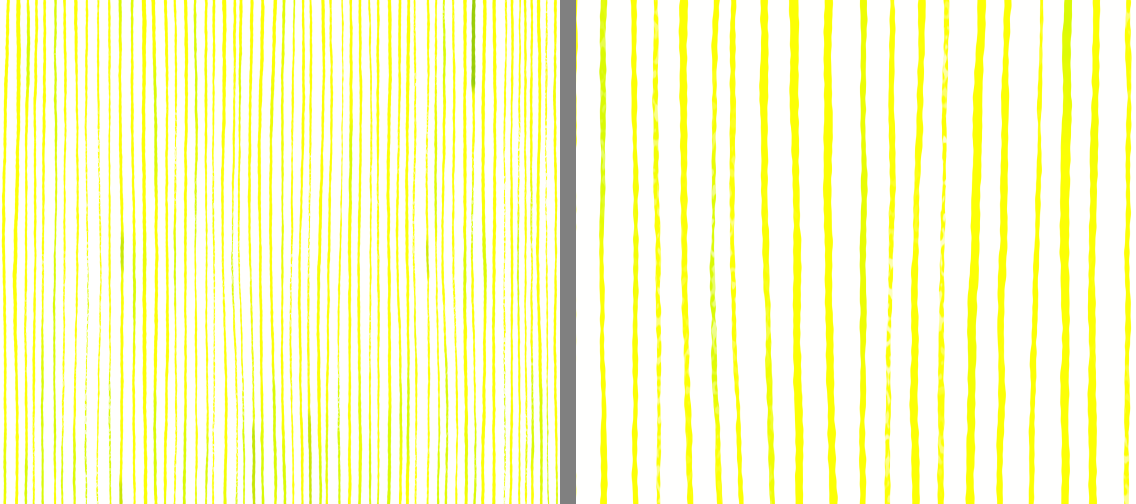
Left: the whole. Right: its middle third, enlarged.
Give the GLSL for this pattern, as a WebGL 1 fragment shader.

```glsl
precision highp float;
// Hand-painted vertical yellow stripes on white paper. Each numbered stripe
// gets a hashed position and width; gradient noise bends it, roughens its edges,
// wears thin strokes dry and tints them lime, with a few pools of green ink.

uniform vec2 u_resolution;

const float STRIPES = 58.0;
const vec3 PAPER = vec3(1.0, 1.0, 0.995);
const vec3 YELLOW = vec3(0.99, 1.0, 0.02);
const vec3 LIME = vec3(0.85, 0.98, 0.02);
const vec3 GREEN = vec3(0.58, 0.79, 0.03);

float hash(float n) {
  return fract(sin(n * 12.9898 + 4.137) * 43758.55);
}

vec2 gradient(vec2 cell) {
  float angle = 6.2832 * hash(dot(cell, vec2(1.37, 7.13)));
  return vec2(cos(angle), sin(angle));
}

// Gradient noise, roughly -0.7 to 0.7
float noise(vec2 p) {
  vec2 i = floor(p);
  vec2 f = fract(p);
  vec2 w = f * f * f * (f * (f * 6.0 - 15.0) + 10.0);
  float a = dot(gradient(i), f);
  float b = dot(gradient(i + vec2(1.0, 0.0)), f - vec2(1.0, 0.0));
  float c = dot(gradient(i + vec2(0.0, 1.0)), f - vec2(0.0, 1.0));
  float d = dot(gradient(i + vec2(1.0, 1.0)), f - vec2(1.0, 1.0));
  return mix(mix(a, b, w.x), mix(c, d, w.x), w.y);
}

// Noise along one stripe, independent of its neighbours
float strokeNoise(float id, float y, float frequency, float seed) {
  return noise(vec2(id * 7.31 + seed, y * frequency + seed));
}

// Horizontal centre: uneven spacing, slow lean and a small hand tremor
float strokeCentre(float id, float y) {
  float u = (id + 0.5) / STRIPES;
  float spread = smoothstep(0.08, 0.3, u) * (1.0 - smoothstep(0.85, 1.0, u));
  float x = u + 0.03 * spread + (hash(id) - 0.5) * 0.4 / STRIPES;
  x += 0.011 * noise(vec2(u * 6.0, y * 1.6 + 3.0));
  x += 0.0045 * strokeNoise(id, y, 3.0, 2.3);
  return x + 0.0013 * strokeNoise(id, y, 22.0, 5.7);
}

// Half width: heavier at the upper left, lighter in some regions
float strokeHalfWidth(float id, float y) {
  float u = id / STRIPES;
  float region = 0.0005 * noise(vec2(u * 7.0 + 0.4, y * 1.5));
  float topWeight = 0.0006 * smoothstep(0.6, 0.9, y) * (1.0 - smoothstep(0.4, 0.6, u));
  float lightEdge = 0.0005 * smoothstep(0.92, 0.97, u);
  float width = mix(0.0013, 0.0029, hash(id + 91.0)) + region + topWeight - lightEdge;
  width += 0.0009 * strokeNoise(id, y, 5.0, 11.1);
  width += 0.0006 * strokeNoise(id, y, 38.0, 17.9);
  return max(width, 0.0008);
}

// Ink collected on one stripe between two heights
float pool(float id, float target, float y, float low, float high) {
  float onStripe = 1.0 - step(0.5, abs(id - target));
  return onStripe * smoothstep(low - 0.015, low + 0.015, y)
                  * (1.0 - smoothstep(high - 0.015, high + 0.015, y));
}

float greenPools(float id, float y) {
  float amount = pool(id, 47.0, y, 0.74, 1.0);
  amount += 0.45 * pool(id, 11.0, y, 0.42, 0.48);
  amount += 0.5 * pool(id, 11.0, y, -0.1, 0.04);
  amount += 0.5 * pool(id, 24.0, y, -0.1, 0.14);
  amount += 0.5 * pool(id, 30.0, y, -0.1, 0.16);
  return amount + 0.45 * pool(id, 42.0, y, 0.41, 0.47);
}

vec3 inkColour(float id, vec2 p, float green) {
  float settled = 0.24 * (1.0 - smoothstep(0.0, 0.35, p.y));
  float limeAmount = smoothstep(0.12, 0.45, strokeNoise(id, p.y, 3.5, 23.0) + settled);
  float mottle = 0.25 * noise(p * vec2(220.0, 110.0));
  vec3 ink = mix(YELLOW, LIME, clamp(limeAmount + mottle * limeAmount, 0.0, 1.0));
  return mix(ink, GREEN, clamp(green * (0.95 + mottle), 0.0, 1.0));
}

// Share of ink kept where a thin brush runs dry
float dryBrush(float id, vec2 p, float halfWidth) {
  float dryness = (1.0 - smoothstep(0.0011, 0.0021, halfWidth))
                * smoothstep(-0.15, 0.35, strokeNoise(id, p.y, 4.0, 31.0));
  float gaps = smoothstep(-0.05, 0.3, noise(p * vec2(350.0, 170.0)));
  return 1.0 - 0.8 * dryness * gaps;
}

void main() {
  vec2 p = gl_FragCoord.xy / u_resolution.x;
  float pixel = 1.0 / u_resolution.x;
  float nearest = floor(p.x * STRIPES);
  vec3 colour = PAPER;

  // Neighbouring stripes that can reach this point
  for (int k = -4; k <= 2; k++) {
    float id = nearest + float(k);
    float green = greenPools(id, p.y);
    float halfWidth = strokeHalfWidth(id, p.y) + 0.0012 * green;
    float ragged = 0.0007 * noise(p * vec2(160.0, 130.0));
    float d = abs(p.x - strokeCentre(id, p.y)) - halfWidth + ragged;
    float cover = 1.0 - smoothstep(-0.7 * pixel, 0.7 * pixel, d);
    cover *= dryBrush(id, p, halfWidth);
    colour = mix(colour, inkColour(id, p, green), cover);
  }
  gl_FragColor = vec4(colour, 1.0);
}
```
